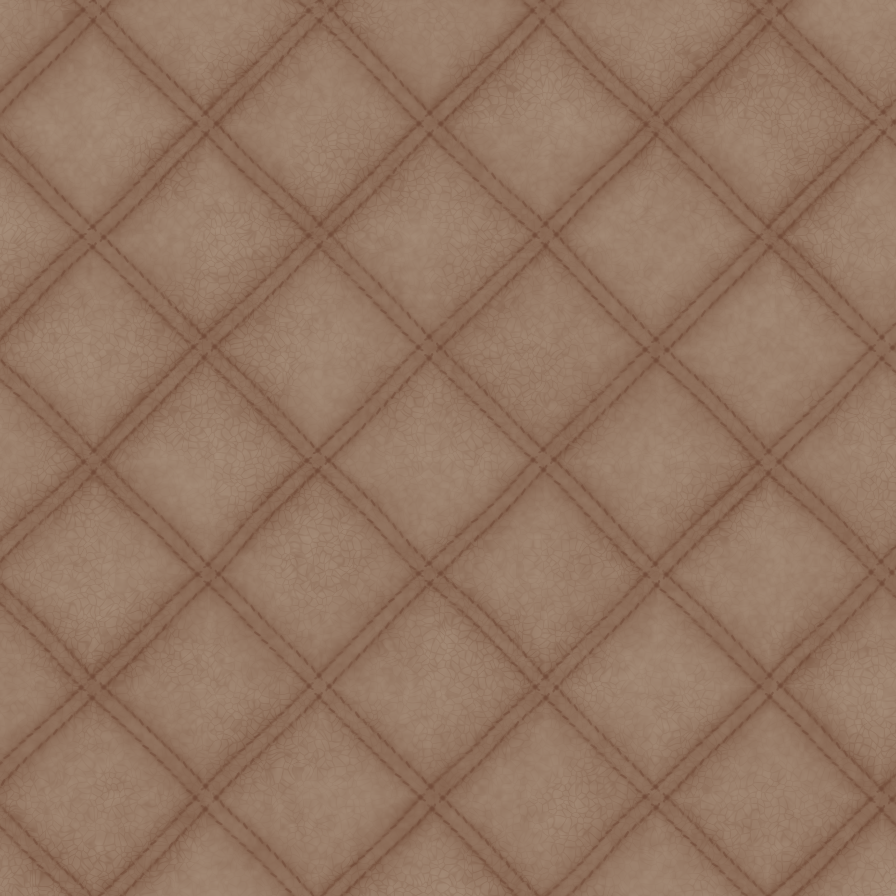
A WebGL 1 fragment shader for this texture:

```glsl
precision highp float;
// Quilted tan leather: a diagonal lattice of padded diamonds, parted by narrow
// raised bands with a row of stitches along each side. Noise gives worn, uneven
// shading and a cell pattern gives the fine crackled grain.
uniform vec2 u_resolution;

vec2 hash2(vec2 p) {
  vec3 q = fract(p.xyx * vec3(0.1031, 0.1030, 0.0973));
  q += dot(q, q.yzx + 33.33);
  return fract((q.xx + q.yz) * q.zy);
}

float noise(vec2 p) {
  vec2 i = floor(p), f = fract(p);
  f = f * f * (3.0 - 2.0 * f);
  return mix(mix(hash2(i).x, hash2(i + vec2(1.0, 0.0)).x, f.x),
             mix(hash2(i + vec2(0.0, 1.0)).x, hash2(i + 1.0).x, f.x), f.y);
}

float fbm(vec2 p) {
  float sum = 0.0, amp = 0.533;
  for (int k = 0; k < 4; k++) {
    sum += amp * noise(p);
    p = mat2(1.6, 1.2, -1.2, 1.6) * p + 17.3;
    amp *= 0.5;
  }
  return sum;
}

// Gap between the two nearest cell centres: zero along the creases.
float creaseGap(vec2 p) {
  vec2 i = floor(p), f = fract(p);
  float near = 8.0, next = 8.0;
  for (int y = -1; y <= 1; y++) {
    for (int x = -1; x <= 1; x++) {
      vec2 o = vec2(float(x), float(y));
      float d = length(o + hash2(i + o + 60.0) - f);
      next = min(next, max(near, d));
      near = min(near, d);
    }
  }
  return next - near;
}

// One slanted stitch per pitch on both sides of a seam.
float stitches(float across, float along, float soft) {
  float id = floor(along * 15.0);
  vec2 q = vec2((fract(along * 15.0) - 0.5) / 15.0, abs(across) - 0.047);
  q.y += q.x * 0.22;
  q.x -= clamp(q.x, -0.016, 0.016);
  float wear = 0.45 + 0.55 * hash2(vec2(id, sign(across) * 7.0 + 90.0)).x;
  return wear * (1.0 - smoothstep(0.006 - soft, 0.008 + soft, length(q)));
}

void main() {
  vec2 uv = gl_FragCoord.xy / u_resolution;
  float soft = 2.8 / min(u_resolution.x, u_resolution.y);

  // Lattice axes: seams lie where either coordinate is whole.
  vec2 p = (uv - vec2(0.104, 0.987)) * vec2(3.975, 3.99);
  p += 0.022 * (vec2(noise(uv * 13.0 + 5.0), noise(uv * 13.0 + 41.0)) - 0.5);
  vec2 lattice = vec2(p.x + p.y, p.x - p.y);
  vec2 seam = fract(lattice + 0.5) - 0.5;
  vec2 side = abs(seam);

  // Padding: dark beside the bands, with uneven depth and worn patches.
  float beside = min(side.x, side.y) - 0.047;
  float cloud = fbm(uv * 9.0 + 3.0);
  float patches = fbm(uv * 24.0 + 20.0);
  float depth = 0.28 + 0.5 * cloud + 0.25 * (patches - 0.5);
  depth *= side.x > side.y ? 1.12 : 0.95;
  float shade = exp(-9.5 * max(beside, 0.0));
  float tone = 0.9 - depth * shade;
  tone += 0.22 * (cloud - 0.5) + 0.2 * (patches - 0.5);
  tone += 0.07 * (hash2(floor(lattice) + 30.0).x - 0.5);

  // Raised bands, rounded between their two stitch rows.
  float band = 1.0 - smoothstep(-0.018, 0.004, beside);
  tone = mix(tone, 0.5 + 0.24 * (patches - 0.5), band * 0.8);
  tone -= 0.15 * exp(-pow(beside / 0.016, 2.0));

  // Crackled grain, stronger in patches, over fine mottling.
  vec2 g = uv * 125.0 + 1.2 * vec2(noise(uv * 70.0), noise(uv * 70.0 + 9.0));
  float crease = 1.0 - smoothstep(0.02, 0.3, creaseGap(g));
  float grain = smoothstep(0.3, 0.7, fbm(uv * 11.0 + 70.0));
  tone -= crease * mix(0.05, 0.2, grain) * (1.0 - 0.4 * band);
  tone += 0.16 * (noise(uv * 190.0) - 0.5) + 0.12 * (noise(uv * 90.0) - 0.5);

  // Stitch rows and the four deep holes at each crossing.
  float thread = max(stitches(seam.x, lattice.y, soft),
                     stitches(seam.y, lattice.x, soft));
  float hole = 1.0 - smoothstep(0.006, 0.022 + soft, length(side - 0.047));
  tone -= 0.1 * exp(-60.0 * dot(side, side));

  vec3 color = mix(vec3(0.49, 0.35, 0.27), vec3(0.635, 0.535, 0.455),
                   clamp(tone, -0.1, 1.08));
  color = mix(color, vec3(0.44, 0.29, 0.22), max(thread * 0.6, hole * 0.85));
  gl_FragColor = vec4(color, 1.0);
}
```
